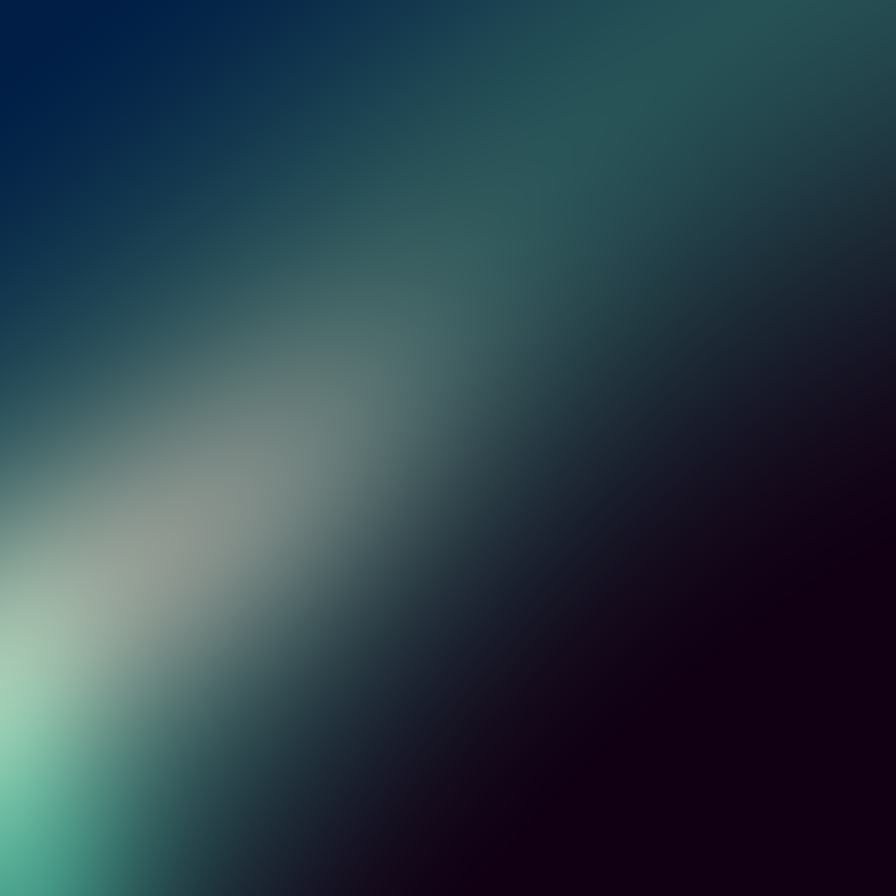
This background is drawn by a WebGL 1 fragment shader. Its source:

```glsl
precision highp float;

uniform vec2 u_resolution;

// Colours of the sky, the shade and the two added lights
const vec3 NAVY = vec3(0.0, 0.118, 0.275);
const vec3 TEAL = vec3(0.149, 0.322, 0.337);
const vec3 PLUM = vec3(0.067, 0.0, 0.078);
const vec3 WARM_LIGHT = vec3(0.392, 0.255, 0.216);
const vec3 MINT_LIGHT = vec3(0.118, 0.353, 0.235);

// Sky fade, measured across a slanted line
const float SKY_SLOPE = 0.75;
const vec2 SKY_FADE = vec2(0.35, 0.95);

// Shade edge: height = x + y * t + z * t * t
const vec3 SHADE_CURVE = vec3(-0.37, 1.9, -0.7);
const vec2 SHADE_FADE = vec2(-0.46, 0.3);

// Beam: crest line, width, reach to the right and strength
const float CREST_BASE = 0.27;
const float CREST_SLOPE = 0.6;
const float BEAM_WIDTH = 0.19;
const float BEAM_REACH = 0.46;
const float BEAM_GAIN = 1.12;

// Corner glow
const vec2 GLOW_CENTER = vec2(0.0, 0.07);
const vec2 GLOW_SIZE = vec2(0.136, 0.27);
const float GLOW_GAIN = 0.85;

vec3 skyColor(vec2 p) {
  float height = p.y - SKY_SLOPE * p.x;
  return mix(TEAL, NAVY, smoothstep(SKY_FADE.x, SKY_FADE.y, height));
}

// 0 in the dark lower right, 1 in the open sky
float skyCover(vec2 p) {
  float edge = dot(SHADE_CURVE, vec3(1.0, p.x, p.x * p.x));
  return smoothstep(SHADE_FADE.x, SHADE_FADE.y, p.y - edge);
}

float beam(vec2 p) {
  float offset = (p.y - CREST_BASE - CREST_SLOPE * p.x) / BEAM_WIDTH;
  float along = p.x / BEAM_REACH;
  return BEAM_GAIN * exp(-offset * offset - along * along * along);
}

float cornerGlow(vec2 p) {
  vec2 q = (p - GLOW_CENTER) / GLOW_SIZE;
  return GLOW_GAIN * exp(-dot(q, q));
}

void main() {
  vec2 p = gl_FragCoord.xy / u_resolution;
  vec3 color = mix(PLUM, skyColor(p), skyCover(p));
  color += WARM_LIGHT * beam(p) + MINT_LIGHT * cornerGlow(p);
  gl_FragColor = vec4(color, 1.0);
}
```
